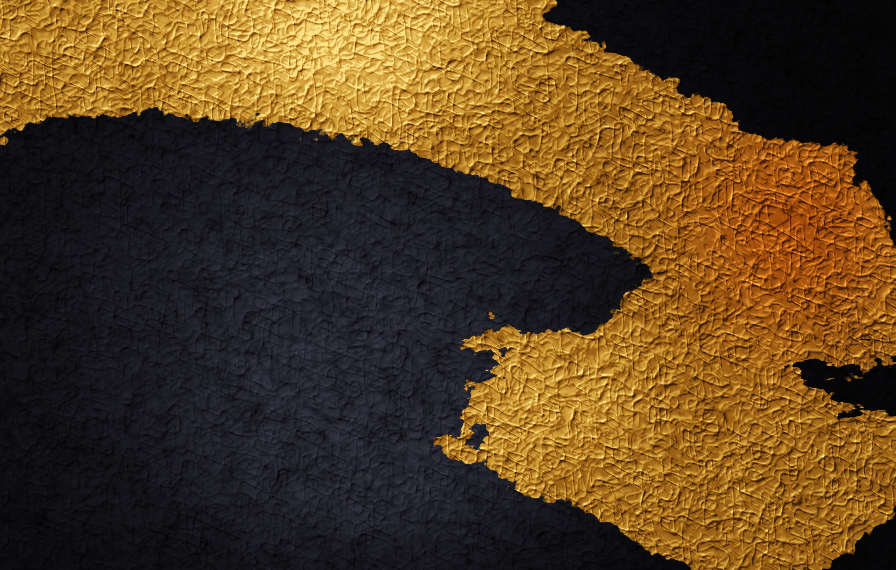
Write a Shadertoy shader that draws this background.

```glsl
float hash(vec2 p) {
    return fract(sin(dot(p, vec2(127.1, 311.7))) * 43758.5453);
}

float noise(vec2 p) {
    vec2 cell = floor(p), f = fract(p);
    f = f * f * (3.0 - 2.0 * f);
    return mix(mix(hash(cell), hash(cell + vec2(1, 0)), f.x),
               mix(hash(cell + vec2(0, 1)), hash(cell + vec2(1, 1)), f.x), f.y);
}

float fbm(vec2 p) {
    float sum = 0.0, amp = 0.5;
    for (int i = 0; i < 5; i++) {
        sum += amp * noise(p);
        p = mat2(1.6, 1.2, -1.2, 1.6) * p + 7.3;
        amp *= 0.55;
    }
    return sum;
}

// Thin crossing folds, from ridged noise at several angles
float creases(vec2 p, float scale) {
    float sum = 0.0;
    p += 0.012 * vec2(noise(p * 22.0), noise(p * 22.0 + 31.0));
    for (int i = 0; i < 4; i++) {
        float a = 0.4 + 1.15 * float(i);
        vec2 q = mat2(cos(a), sin(a), -sin(a), cos(a)) * p;
        float ridge = 1.0 - abs(2.0 * noise(q * scale * vec2(1.0, 1.7) + 19.0 * float(i)) - 1.0);
        sum += pow(ridge, 5.0) / (1.0 + 0.3 * float(i));
        scale *= 1.25;
    }
    return sum * 0.5;
}

float glow(vec2 p, vec2 center, vec2 radius) {
    vec2 d = (p - center) / radius;
    return exp(-dot(d, d));
}

// Positive inside the brush stroke
float stroke(vec2 p) {
    float x = p.x, y = p.y;

    // Upper arm, above a drooping arc
    float d = x - 0.2;
    float arc = 0.80 - (d > 0.0 ? 0.304 * pow(d, 2.2) : 1.05 * d * d);
    float upperArm = y - arc;

    // Lower arm, with a torn tip on its left
    float notch = max(0.41 - 0.17 * (x - 1.03), 0.41 + 0.86 * (x - 1.03)) - y;
    float lowerArm = min(notch, (y - 0.23 + 0.5 * (x - 0.768)) * 0.9);
    lowerArm = min(lowerArm, (x - 0.768 - 0.60 * (y - 0.23)) * 0.8);
    float tip = glow(p, vec2(0.87, 0.33), vec2(0.13, 0.15));
    lowerArm += tip * (0.24 * (fbm(p * vec2(19.0, 25.0)) - 0.5) - 0.012);
    float shape = max(upperArm, lowerArm);

    // Outer shoulder and right side
    float shoulder = max((0.955 - 0.53 * (x - 0.984) - y) * 0.88, 0.965 - x);
    shoulder = max(shoulder, min(0.745 - y, 1.495 - x));
    shape = min(shape, shoulder);
    shape = min(shape, 1.49 + 0.47 * (0.744 - y) - x);
    shape = min(shape, 1.45 + 1.2 * y - x);

    // Dry gap at the right
    float gap = (length((p - vec2(1.57, 0.325)) / vec2(0.16, 0.055)) - 1.0) * 0.06;
    gap += 0.11 * (fbm(p * vec2(14.0, 42.0)) - 0.5);
    shape = min(shape, gap);

    // Ragged edge
    return shape + 0.045 * (fbm(p * vec2(26.0, 36.0) + 4.0) - 0.5)
                 + 0.012 * (noise(p * 110.0) - 0.5);
}

vec3 goldRamp(float t) {
    vec3 c = mix(vec3(0.25, 0.13, 0.03), vec3(0.61, 0.38, 0.08), smoothstep(0.0, 0.4, t));
    c = mix(c, vec3(0.82, 0.62, 0.22), smoothstep(0.4, 0.7, t));
    return mix(c, vec3(0.99, 0.89, 0.53), smoothstep(0.7, 1.05, t));
}

void mainImage(out vec4 fragColor, in vec2 fragCoord) {
    vec2 p = fragCoord / iResolution.y;
    p.x *= 1.574 * iResolution.y / iResolution.x;

    // Embossed grain lit from the upper left
    vec2 toLight = vec2(-0.0022, 0.0032);
    float fold = creases(p, 38.0);
    float relief = fold - creases(p + toLight, 38.0);
    float grain = noise(p * 150.0) - 0.5;

    // Dark leather
    float centerLight = glow(p, vec2(0.60, 0.46), vec2(0.46, 0.34))
                      + 0.7 * glow(p, vec2(0.66, 0.17), vec2(0.30, 0.16));
    vec3 leather = mix(vec3(0.045, 0.046, 0.06), vec3(0.165, 0.165, 0.215), min(centerLight, 1.0));
    float longFold = creases(p + 3.0, 15.0);
    leather *= 1.12 - 0.35 * fold - 0.35 * longFold + 0.9 * relief + 0.2 * grain;
    leather *= 1.0 - 0.45 * smoothstep(0.9, 1.5, p.x);

    // Gold foil
    float shine = 0.40 * glow(p, vec2(0.62, 0.94), vec2(0.26, 0.17))
                + 0.22 * glow(p, vec2(0.94, 0.29), vec2(0.17, 0.15))
                + 0.10 * glow(p, vec2(0.15, 0.93), vec2(0.50, 0.20));
    float tone = 0.43 + shine + 0.95 * relief + 0.16 * grain - 0.14 * (fold - 0.3);
    tone += 0.18 * (fbm(p * 13.0) - 0.5) - 0.05 * smoothstep(1.0, 1.5, p.x);
    vec3 gold = goldRamp(tone);
    float ember = glow(p, vec2(1.40, 0.60), vec2(0.19, 0.20));
    gold *= mix(vec3(1.0), vec3(1.08, 0.80, 0.55), ember);

    float edge = 1.5 / iResolution.y;
    float mask = smoothstep(-edge, edge, stroke(p));
    fragColor = vec4(clamp(mix(leather, gold, mask), 0.0, 1.0), 1.0);
}
```
